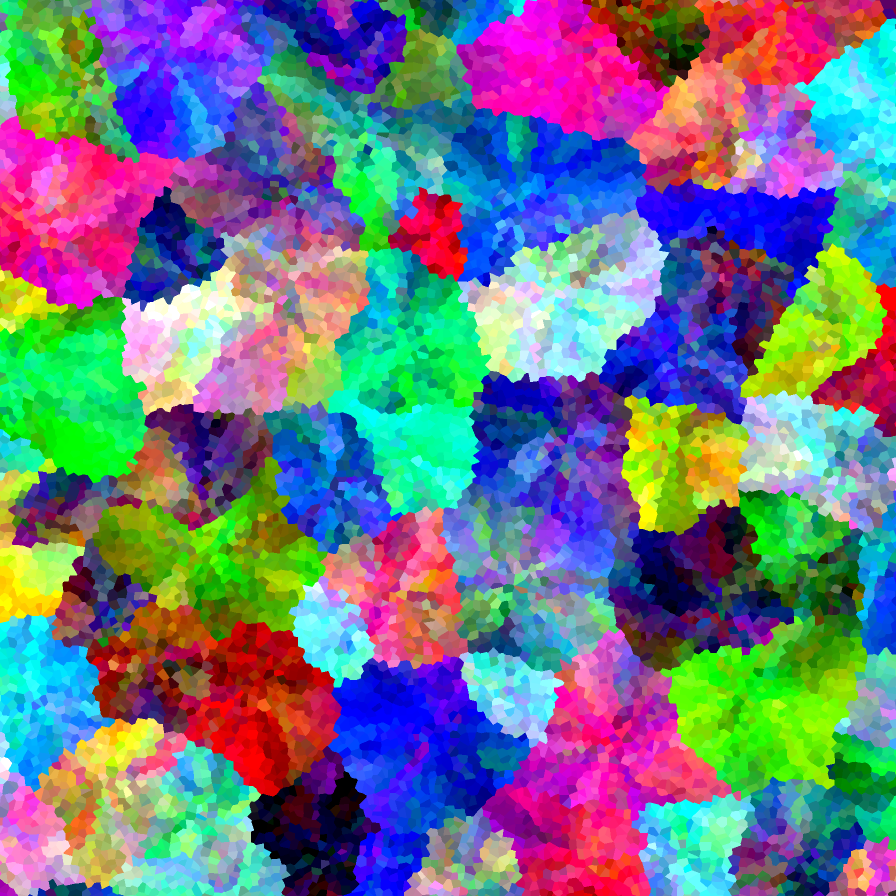
A Shadertoy shader for this background:

```glsl
// Crowded leaf-like blooms of saturated colour, each fanning out from its own centre.
// Weighted Voronoi blooms hold polar Voronoi streaks of random tint, and everything
// is sampled at the sites of a fine Voronoi mosaic, which gives the faceted grain.

const float TAU = 6.2831853;

vec3 hash3(vec2 p) {
    vec3 q = fract(vec3(p.xyx) * vec3(0.1031, 0.1030, 0.0973));
    q += dot(q, q.yxz + 33.33);
    return fract((q.xxy + q.yzz) * q.zyx);
}

vec2 gradient(vec2 cell) {
    float a = TAU * hash3(cell).x;
    return vec2(cos(a), sin(a));
}

// Gradient noise, about -0.7 to 0.7
float noise(vec2 p) {
    vec2 i = floor(p), f = fract(p);
    vec2 u = f * f * f * (f * (f * 6.0 - 15.0) + 10.0);
    vec2 e = vec2(1.0, 0.0);
    return mix(
        mix(dot(gradient(i), f), dot(gradient(i + e.xy), f - e.xy), u.x),
        mix(dot(gradient(i + e.yx), f - e.yx), dot(gradient(i + e.xx), f - e.xx), u.x), u.y);
}

vec3 noise3(vec2 p) {
    return vec3(noise(p), noise(p + 37.4), noise(p + 81.7));
}

// Nearest jittered site, periodic in x; tint is a random offset for that site
vec2 nearestSite(vec2 p, float period, vec2 seed, out vec3 tint) {
    vec2 base = floor(p), site = p, bestKey = seed;
    float best = 1e5;
    for (int y = -1; y <= 1; y++)
    for (int x = -1; x <= 1; x++) {
        vec2 id = base + vec2(x, y);
        vec2 key = vec2(mod(id.x, period), id.y) + seed;
        vec2 s = id + hash3(key).xy;
        float d = dot(s - p, s - p);
        if (d < best) { best = d; site = s; bestKey = key; }
    }
    tint = hash3(bestKey + 71.0) - 0.5;
    return site;
}

// Radial streaks: Voronoi cells in angle and log radius
vec3 streaks(float angle, float radius, float count, float stretch, vec2 seed) {
    vec3 tint;
    vec2 u = count / TAU * vec2(angle, log(radius + 0.012) / stretch);
    nearestSite(u, count, seed, tint);
    return tint;
}

// Bloom that owns point p: returns its centre and grid cell
vec4 findBloom(vec2 p) {
    vec2 g = p * 7.3, base = floor(g);
    vec4 bloom = vec4(0.0);
    float best = 1e5;
    for (int y = -2; y <= 2; y++)
    for (int x = -2; x <= 2; x++) {
        vec2 id = base + vec2(x, y);
        vec3 h = hash3(id + 211.0);
        vec2 centre = id + h.xy, away = g - centre;
        float len = length(away);
        // Growth speed changes with direction, so outlines become lobed
        float lobes = noise(away / (len + 0.001) * 1.3 + h.yz * 90.0);
        float d = len * (1.0 + 0.45 * lobes) - 0.4 * h.z;
        if (d < best) { best = d; bloom = vec4(centre / 7.3, id); }
    }
    return bloom;
}

vec3 foliage(vec2 p) {
    // Fine mosaic facets
    vec3 grain;
    vec2 q = nearestSite(p * 115.0, 4096.0, vec2(17.0), grain) / 115.0;

    // Scalloped bloom outlines
    vec2 warp = 0.012 * vec2(noise(q * 14.0), noise(q * 14.0 + 53.0))
              + 0.007 * vec2(noise(q * 38.0 + 9.0), noise(q * 38.0 + 67.0));
    vec4 bloom = findBloom(q + warp);

    // Polar coordinates with gently bent rays
    vec2 away = q - bloom.xy;
    float radius = length(away);
    float angle = atan(away.y, away.x) + 0.3 * noise(q * 11.0) + 0.12 * noise(q * 35.0);
    vec2 seed = floor(hash3(bloom.zw + 5.0).xy * 400.0);

    // Base colour plus ever finer streaks
    vec3 col = 0.5 + 1.15 * (hash3(bloom.zw + 131.0) - 0.5);
    col += 0.40 * noise3(q * 9.0 + seed);
    col += 0.38 * streaks(angle, radius, 9.0, 2.2, seed);
    col += 0.34 * streaks(angle, radius, 19.0, 3.0, seed + 31.0);
    col += 0.24 * streaks(angle, radius, 38.0, 3.0, seed + 59.0);
    col += 0.09 * grain + 0.06 * grain.x;
    return clamp(col, 0.0, 1.0);
}

void mainImage(out vec4 fragColor, in vec2 fragCoord) {
    // Four samples per pixel smooth the facet edges
    vec3 sum = vec3(0.0);
    for (int i = 0; i < 4; i++) {
        vec2 offset = vec2(i % 2, i / 2) * 0.5 - 0.25;
        sum += foliage((fragCoord + offset) / iResolution.y);
    }
    fragColor = vec4(sum / 4.0, 1.0);
}
```
